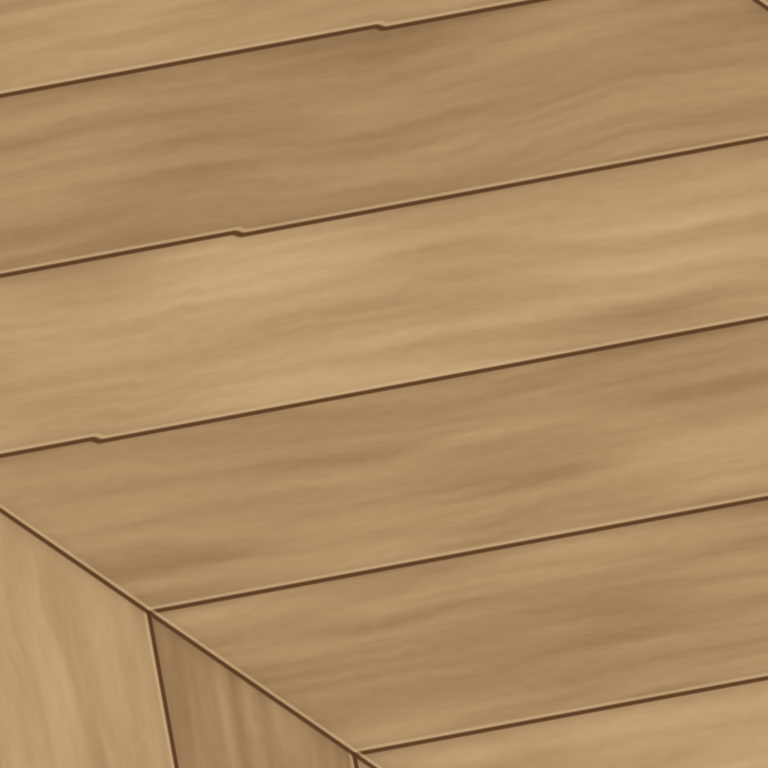
Reproduce this texture procedurally as a Shadertoy shader.

```glsl
// Oak planks in a mitred chevron, with wavy grain, dark joints and pale bevels.

const float PLANK = 0.2305;   // plank width
const float COLUMN = 1.105;   // distance between mitre joints

float hash(vec2 p) {
    vec3 q = fract(p.xyx * vec3(0.1031, 0.1030, 0.0973));
    q += dot(q, q.yzx + 33.33);
    return fract((q.x + q.y) * q.z);
}

float noise(vec2 p) {
    vec2 i = floor(p), f = fract(p);
    f = f * f * (3.0 - 2.0 * f);
    return mix(mix(hash(i), hash(i + vec2(1, 0)), f.x),
               mix(hash(i + vec2(0, 1)), hash(i + vec2(1, 1)), f.x), f.y);
}

// Wood lightness around zero; p.x runs along the plank.
float grain(vec2 p, float seed) {
    p += seed * vec2(7.3, 3.7);
    float bend = 0.05 * noise(p * vec2(2.6, 5.0)) + 0.012 * noise(p * vec2(9.0, 16.0));
    float w = p.y + bend;
    float streak = noise(vec2(p.x * 4.0, w * 52.0)) - 0.5;
    float thin = noise(vec2(p.x * 9.0 + 40.0, w * 115.0)) - 0.5;
    float fibre = noise(vec2(p.x * 60.0, w * 260.0)) - 0.5;
    float cloud = noise(p * vec2(4.0, 9.0) + 17.0) - 0.5;
    return 0.36 * streak + 0.18 * thin + 0.09 * fibre + 0.36 * cloud;
}

// Dark joint at d = 0 with a pale bevel on its positive side.
vec3 joint(vec3 col, float d) {
    col *= 1.0 - 0.12 * exp(-abs(d) * 110.0);
    float bevel = 1.0 - smoothstep(0.0005, 0.0038, abs(d - 0.0048));
    float gap = 1.0 - smoothstep(0.0008, 0.0042, abs(d));
    col = mix(col, vec3(0.82, 0.70, 0.53), 0.55 * bevel);
    return mix(col, vec3(0.34, 0.22, 0.13), 0.9 * gap);
}

void mainImage(out vec4 fragColor, in vec2 fragCoord) {
    vec2 p = fragCoord / iResolution.y;

    // Mirror the plane across each mitre
    vec2 normal = vec2(0.568, 0.823);
    float s = dot(p, normal) - 0.2765;
    float column = floor(s / COLUMN);
    float folded = abs(mod(s + COLUMN, 2.0 * COLUMN) - COLUMN);
    p += normal * (folded - s);

    // Plank frame, with a small step in the joints along one diagonal
    vec2 along = vec2(0.9833, 0.182);
    vec2 q = vec2(dot(p, along), dot(p, vec2(-along.y, along.x)));
    q.y += 0.005 * smoothstep(-0.206, -0.186, q.x - q.y) - 0.0025;
    float row = (q.y - 0.1663) / PLANK;
    float plank = floor(row);

    // Plank tone and grain
    float tone = -cos(2.45 * (plank - 2.0) - 1.7 * column);
    float light = 0.53 + 0.21 * tone + grain(q, plank + 11.0 * column + 30.0);
    vec3 col = mix(vec3(0.57, 0.44, 0.30), vec3(0.79, 0.65, 0.48), clamp(light, -0.1, 1.1));

    // Joints between planks, then the mitres
    col = joint(col, (row - floor(row + 0.5)) * PLANK);
    col = joint(col, s - COLUMN * floor(s / COLUMN + 0.5));

    fragColor = vec4(col, 1.0);
}
```
